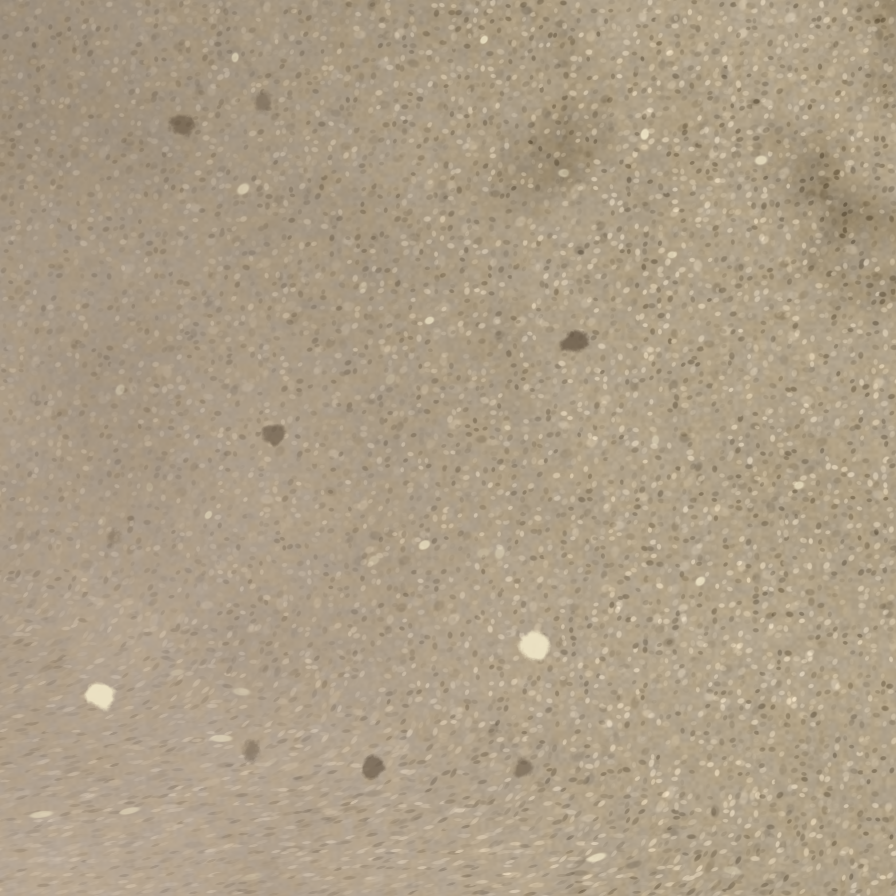
Reproduce this texture procedurally as a WebGL 2 fragment shader.

```glsl
#version 300 es
precision highp float;
// Worn sandy stone: fine grains, smeared at lower left, with stains, flecks and spots.

#define GRAIN_FREQ 112.0
#define COARSE_FREQ 66.0
#define FLECK_FREQ 58.0
#define FLECK_SHARE 0.035
#define CONTRAST_SMOOTH 0.095
#define CONTRAST_ROUGH 0.20
#define STAIN_DEPTH 0.13
#define SPOT_COUNT 10
#define LIGHT_SPOTS 2
#define SPOT_RADIUS 0.012
#define CREAM vec3(0.93, 0.89, 0.77)
#define BROWN vec3(0.40, 0.34, 0.27)

uniform vec2 u_resolution;
out vec4 fragColor;

// Integer hash: three random values per cell and seed
vec3 hash3(vec2 cell, int seed) {
    uvec3 v = uvec3(ivec3(ivec2(cell), seed) + 4096);
    v = v * 1664525u + 1013904223u;
    v.x += v.y * v.z; v.y += v.z * v.x; v.z += v.x * v.y;
    v ^= v >> 16u;
    v.x += v.y * v.z; v.y += v.z * v.x; v.z += v.x * v.y;
    return vec3(v >> 8u) / 16777216.0;
}

float valueNoise(vec2 p, int seed) {
    vec2 i = floor(p), f = fract(p);
    f = f * f * (3.0 - 2.0 * f);
    float low = mix(hash3(i, seed).x, hash3(i + vec2(1, 0), seed).x, f.x);
    float high = mix(hash3(i + vec2(0, 1), seed).x, hash3(i + vec2(1, 1), seed).x, f.x);
    return mix(low, high, f.y);
}

float fbm(vec2 p, int seed) {
    float sum = 0.0, amp = 0.5;
    for (int k = 0; k < 4; k++) {
        sum += amp * valueNoise(p, seed + k);
        p = p * 2.1 + 3.7;
        amp *= 0.5;
    }
    return sum / 0.9375;
}

// Overlapping tilted ellipses; x is signed tone, y is coverage
vec2 grains(vec2 p, float smear, float share, int seed) {
    vec2 home = floor(p), result = vec2(0.0);
    for (int y = -1; y <= 1; y++)
    for (int x = -1; x <= 1; x++) {
        vec2 cell = home + vec2(x, y);
        vec3 place = hash3(cell, seed), look = hash3(cell, seed + 50);
        if (look.z > share) continue;
        float angle = mix(0.7, 0.2, smear) + (place.z - 0.5) * mix(2.2, 0.3, smear);
        vec2 d = p - cell - 0.2 - 0.6 * place.xy;
        float c = cos(angle), s = sin(angle);
        d = vec2(c * d.x + s * d.y, c * d.y - s * d.x);
        vec2 radii = mix(vec2(0.58, 0.42), vec2(1.05, 0.29), smear) * mix(0.65, 1.0, look.y);
        float cover = 1.0 - smoothstep(0.5, 1.1, length(d / radii));
        float tone = 2.0 * look.x - 1.0;
        result = mix(result, vec2(tone * abs(tone), 1.0), cover);
    }
    return result;
}

// Scattered round blotches, the first few pale and near the smeared side
vec3 addSpots(vec3 color, vec2 p) {
    float ragged = (fbm(p * 75.0, 31) - 0.5) * 0.014;
    for (int k = 0; k < SPOT_COUNT; k++) {
        vec3 r = hash3(vec2(k, 7), 90);
        bool pale = k < LIGHT_SPOTS;
        vec2 center = pale ? vec2(0.1 + 0.4 * (float(k) + 0.6 * r.x), 0.18 + 0.14 * r.y)
                           : 0.05 + 0.9 * r.xy;
        float radius = SPOT_RADIUS * (pale ? 1.25 : mix(0.65, 1.25, r.z));
        float dist = length((p - center) * vec2(1.0, 0.8 + 0.4 * r.z)) + ragged;
        float mask = 1.0 - smoothstep(radius - 0.004, radius + 0.003, dist);
        color = mix(color, pale ? CREAM : BROWN, mask * (pale ? 0.95 : mix(0.35, 0.8, r.z)));
    }
    return color;
}

void main() {
    vec2 p = gl_FragCoord.xy / u_resolution;
    float smear = 1.0 - smoothstep(0.2, 0.48, p.y + 0.4 * p.x);
    float rough = smoothstep(0.1, 0.85, p.x + 0.15 * (p.y - 0.5));

    // Broad light: dim at upper left, pale below, warmer at right
    vec3 base = mix(vec3(0.705, 0.642, 0.565), vec3(0.625, 0.567, 0.487), smoothstep(0.0, 1.0, p.y));
    base = mix(base, vec3(0.69, 0.632, 0.533), rough);
    base += (fbm(p * 7.0, 11) - 0.5) * 0.05;

    // Cloudy stains at upper right
    float stainArea = smoothstep(0.45, 0.7, p.x) * smoothstep(0.42, 0.75, p.y);
    base -= STAIN_DEPTH * stainArea * smoothstep(0.42, 0.72, fbm(p * 5.0 + 1.3, 17));

    // Grain relief in two sizes, with a fine dusting
    float fine = grains(p * GRAIN_FREQ, smear, 1.0, 1).x;
    float coarse = grains(p * COARSE_FREQ, smear, 0.4, 2).x;
    float dust = valueNoise(p * 230.0, 3) - 0.5;
    float relief = 0.8 * fine + 0.5 * coarse + 0.25 * dust;
    vec3 color = base + relief * mix(CONTRAST_SMOOTH, CONTRAST_ROUGH, rough) * vec3(1.0, 0.99, 0.96);
    color += (valueNoise(p * 85.0, 4) - 0.5) * vec3(0.02, 0.005, -0.03);

    // Sparse cream flecks, then the larger spots
    vec2 fleck = grains(p * FLECK_FREQ, smear, FLECK_SHARE, 5);
    color = mix(color, CREAM, fleck.y * smoothstep(-0.1, 0.8, fleck.x) * mix(0.55, 0.95, rough));
    color = addSpots(color, p);
    fragColor = vec4(clamp(color, 0.0, 1.0), 1.0);
}
```
